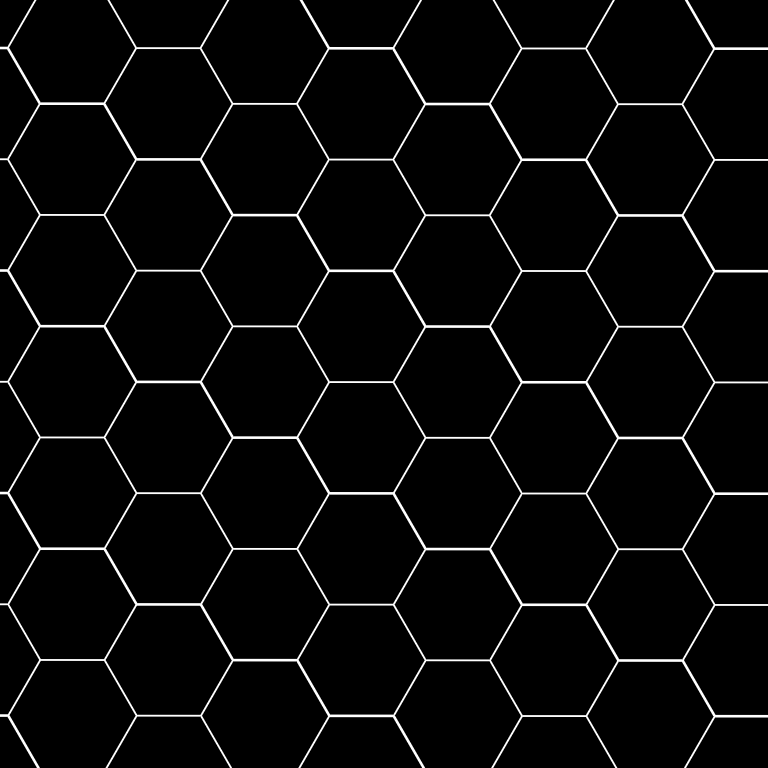
A WebGL 1 fragment shader for this pattern:

```glsl
precision highp float;
// Flat-topped honeycomb outlined in thin white strokes on black.
// Each point finds its nearest hexagon centre, then measures its three edge pairs;
// every second slanted row of cells is bounded by a heavier zigzag stroke.

uniform vec2 u_resolution;

const float SQRT3 = 1.7320508;
const float SIDE = 0.08364;          // hexagon side, in canvas heights
const vec2 ORIGIN = vec2(0.0937, 0.9375);
const float THIN = 0.0012;           // half widths of the strokes
const float HEAVY = 0.0017;
const vec2 SKEW = vec2(0.0007, 0.0009);
const vec3 BACKGROUND = vec3(0.0);
const vec3 LINE = vec3(1.0);

// Nearest point of a rectangular lattice
vec2 latticePoint(vec2 p, vec2 pitch) {
  return pitch * floor(p / pitch + 0.5);
}

// Hexagon centres are two interleaved rectangular lattices
vec2 hexCentre(vec2 p, float side) {
  vec2 pitch = side * vec2(3.0, SQRT3);
  vec2 a = latticePoint(p, pitch);
  vec2 b = latticePoint(p - 0.5 * pitch, pitch) + 0.5 * pitch;
  return distance(p, a) < distance(p, b) ? a : b;
}

// Index of the row of cells that descends half a cell per column
float slantedRow(vec2 centre, float side) {
  float column = centre.x / (1.5 * side);
  return floor(-centre.y / (side * SQRT3) - 0.5 * column + 0.5);
}

float stroke(float dist, float halfWidth, float pixel) {
  return clamp((halfWidth - dist) / pixel + 0.5, 0.0, 1.0);
}

// Opposite edges at +-apothem; the one towards heavySide is heavier
float edgePair(float along, float apothem, float heavySide, float pixel) {
  float halfWidth = mix(THIN, HEAVY, step(0.0, along * heavySide));
  return stroke(apothem - abs(along), halfWidth, pixel);
}

float honeycomb(vec2 p, float side, float pixel) {
  vec2 centre = hexCentre(p, side);
  vec2 local = p - centre;
  float apothem = 0.5 * SQRT3 * side;
  float heavySide = mod(slantedRow(centre, side), 2.0) < 0.5 ? -1.0 : 1.0;

  float falling = dot(local, vec2(0.5 * SQRT3, 0.5));
  float rising = dot(local, vec2(0.5 * SQRT3, -0.5));
  float ink = edgePair(local.y, apothem, heavySide, pixel);
  ink = max(ink, edgePair(falling, apothem, heavySide, pixel));
  return max(ink, stroke(apothem - abs(rising), THIN, pixel));
}

void main() {
  float pixel = 1.0 / u_resolution.y;
  vec2 uv = gl_FragCoord.xy * pixel;
  // Slight drift of the grid across the canvas
  vec2 p = uv + SKEW * vec2(uv.y - 1.0, uv.x) - ORIGIN;
  gl_FragColor = vec4(mix(BACKGROUND, LINE, honeycomb(p, SIDE, pixel)), 1.0);
}
```
